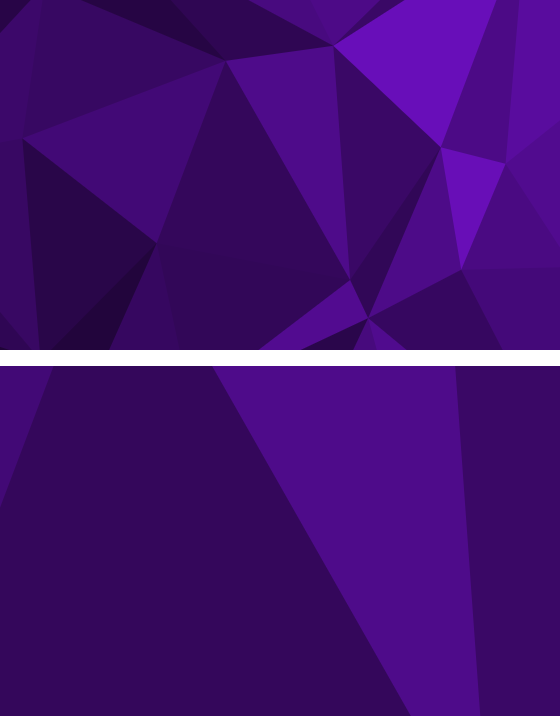
Top, the full canvas; bottom, a detail of the centre.
Reproduce this background procedurally as a Shadertoy shader.

```glsl
#define CELL_SIZE 0.43
#define JITTER 0.46
#define GRID_ANGLE 0.38
#define SEED vec2(23.0, 41.0)
#define HUE vec3(0.565, 0.077, 1.0)
#define TONE_LEFT 0.29
#define TONE_RIGHT 0.62
#define TONE_SPREAD 0.40
#define TONE_MIN 0.19
#define TONE_MAX 0.85

vec2 hash2(vec2 p) {
    vec3 q = fract(p.xyx * vec3(0.1031, 0.1030, 0.0973));
    q += dot(q, q.yzx + 33.33);
    return fract((q.xx + q.yz) * q.zy);
}

float cross2(vec2 u, vec2 v) {
    return u.x * v.y - u.y * v.x;
}

mat2 gridRotation() {
    float c = cos(GRID_ANGLE), s = sin(GRID_ANGLE);
    return mat2(c, s, -s, c);
}

// Jittered lattice vertex in canvas units (height = 1)
vec2 vertexAt(vec2 id) {
    vec2 offset = (hash2(id + SEED) * 2.0 - 1.0) * JITTER;
    return gridRotation() * (id + offset) * CELL_SIZE;
}

// Distance to the line a-b, positive on its left
float edgeDistance(vec2 p, vec2 a, vec2 b) {
    vec2 e = b - a;
    return cross2(e, p - a) / max(length(e), 1e-5);
}

// Antialiased coverage of a counter-clockwise triangle
float triangleCoverage(vec2 p, vec2 a, vec2 b, vec2 c, float pixel) {
    float d = min(edgeDistance(p, a, b),
              min(edgeDistance(p, b, c), edgeDistance(p, c, a)));
    return clamp(d / pixel + 0.5, 0.0, 1.0);
}

// Flat facet colour: brighter to the right, varied per facet
vec3 facetColor(vec2 center, float aspect, float variation) {
    float across = clamp(center.x / aspect, 0.0, 1.0);
    float base = TONE_LEFT * pow(TONE_RIGHT / TONE_LEFT, across);
    float tone = base * exp(TONE_SPREAD * (variation * 2.0 - 1.0));
    return HUE * clamp(tone, TONE_MIN, TONE_MAX);
}

// Smaller signed area of the two triangles cut by diagonal a-c
float splitQuality(vec2 a, vec2 b, vec2 c, vec2 d) {
    return min(cross2(b - a, c - a), cross2(c - a, d - a));
}

void mainImage(out vec4 fragColor, in vec2 fragCoord) {
    float pixel = 1.0 / iResolution.y;
    float aspect = iResolution.x * pixel;
    vec2 p = fragCoord * pixel;
    vec2 home = floor(p * gridRotation() / CELL_SIZE); // inverse rotation

    vec3 sum = vec3(0.0);
    float weight = 0.0;
    for (int j = -1; j <= 1; j++)
    for (int i = -1; i <= 1; i++) {
        vec2 id = home + vec2(i, j);
        vec2 a = vertexAt(id);
        vec2 b = vertexAt(id + vec2(1.0, 0.0));
        vec2 c = vertexAt(id + vec2(1.0, 1.0));
        vec2 d = vertexAt(id + vec2(0.0, 1.0));

        // Turn the quad so that a-c is its better diagonal
        if (splitQuality(b, c, d, a) > splitQuality(a, b, c, d)) {
            vec2 first = a;
            a = b; b = c; c = d; d = first;
        }

        // The two halves take tones half a range apart
        float variation = hash2(id + SEED + 57.0).x;
        float lower = triangleCoverage(p, a, b, c, pixel);
        float upper = triangleCoverage(p, a, c, d, pixel);
        sum += lower * facetColor((a + b + c) / 3.0, aspect, variation);
        sum += upper * facetColor((a + c + d) / 3.0, aspect, fract(variation + 0.5));
        weight += lower + upper;
    }
    fragColor = vec4(sum / max(weight, 1e-4), 1.0);
}
```
